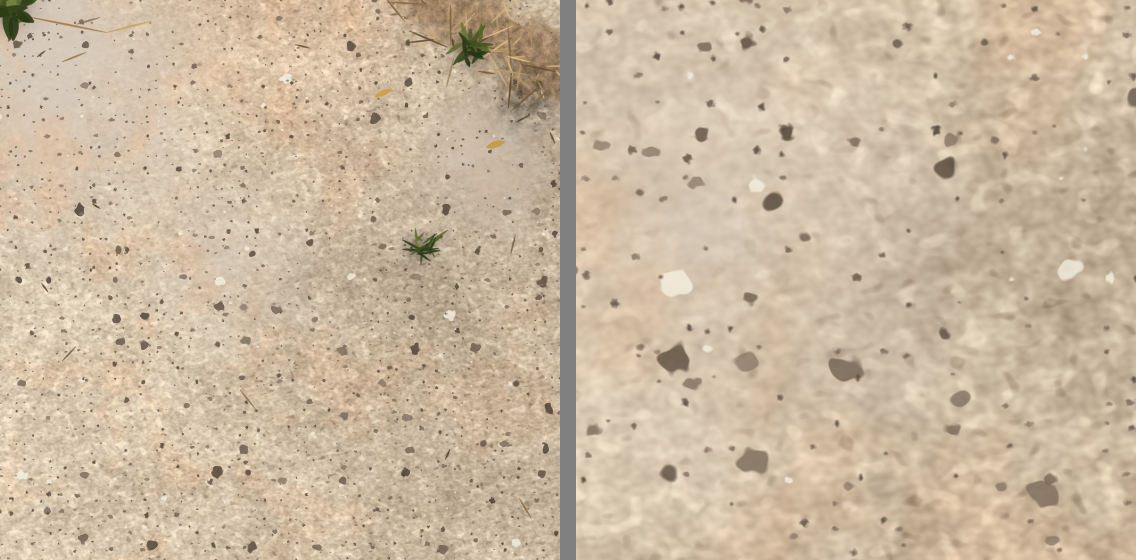
Left, the full canvas; right, a detail of the centre.
This texture is drawn by a Shadertoy shader. Its source:

```glsl
// Sunlit, weathered concrete ground: mottled tan and cream with dusty patches,
// dark grit, stray twigs, a straw heap and some weeds. Layered gradient noise
// makes the surface; hashed grid cells and tapered strokes make the debris.

float hash(vec2 p) {
    vec3 q = fract(p.xyx * vec3(0.1031, 0.1030, 0.0973));
    q += dot(q, q.yzx + 33.33);
    return fract((q.x + q.y) * q.z);
}

vec2 hash2(vec2 p) { return vec2(hash(p), hash(p + 71.7)); }

float slope(vec2 cell, vec2 offset) {
    float angle = 6.2832 * hash(cell + 200.0);
    return dot(vec2(cos(angle), sin(angle)), offset);
}

float gradientNoise(vec2 p) {
    vec2 i = floor(p), f = fract(p), e = vec2(1, 0);
    vec2 u = f * f * f * (f * (f * 6.0 - 15.0) + 10.0);
    return 1.5 * mix(mix(slope(i, f), slope(i + e, f - e), u.x),
                     mix(slope(i + e.yx, f - e.yx), slope(i + 1.0, f - 1.0), u.x), u.y);
}

float fbm(vec2 p) {
    float sum = 0.0, amp = 0.6;
    for (int i = 0; i < 4; i++) {
        sum += amp * gradientNoise(p);
        p = mat2(1.6, 1.2, -1.2, 1.6) * p + 17.3;
        amp *= 0.6;
    }
    return sum;
}

float glow(vec2 p, vec2 center, float radius) {
    vec2 d = (p - center) / radius;
    return exp(-dot(d, d));
}

float segmentDistance(vec2 p, vec2 a, vec2 b) {
    vec2 d = b - a;
    return length(p - a - d * clamp(dot(p - a, d) / dot(d, d), 0.0, 1.0));
}

float cover(float d) {
    float soft = max(0.0012, 0.8 / iResolution.y);
    return 1.0 - smoothstep(-soft, soft, d);
}

// Stroke from a to b, widest at its middle
float stroke(vec2 p, vec2 a, vec2 b, float width) {
    vec2 d = b - a;
    float h = clamp(dot(p - a, d) / dot(d, d), 0.0, 1.0);
    return cover(length(p - a - d * h) - width * (0.3 + 2.8 * h * (1.0 - h)));
}

// Leaves fanning out from a root
vec3 weed(vec3 col, vec2 p, vec2 root, float size, float width, float seed) {
    if (length(p - root) > size * 2.0) return col;
    col *= 1.0 - 0.35 * glow(p, root - 0.1 * size, size * 0.6);
    for (int i = 0; i < 22; i++) {
        vec2 r = hash2(vec2(float(i), seed)), s = hash2(vec2(seed, float(i) + 40.0));
        vec2 dir = vec2(cos(6.2832 * r.x), sin(6.2832 * r.x));
        vec2 start = root + (s - 0.5) * size * 0.7;
        vec3 green = mix(vec3(0.15, 0.21, 0.07), vec3(0.47, 0.53, 0.25), s.y * s.y);
        col = mix(col, green, 0.9 * stroke(p, start, start + dir * size * (0.35 + 0.6 * r.y), width));
    }
    return col;
}

vec3 concrete(vec2 p) {
    vec2 q = mat2(0.96, -0.28, 0.36, 1.22) * p;
    float dust = glow(p, vec2(0.1, 0.87), 0.24) + glow(p, vec2(0.87, 0.71), 0.1)
               + 0.5 * glow(p, vec2(0.42, 0.52), 0.13);
    dust = clamp(dust * (1.0 + 0.6 * fbm(p * 9.0)), 0.0, 1.0);
    float detail = 1.0 - 0.75 * dust;

    // Broad shading, then blotches, then grain
    float tone = 0.68 - 0.2 * smoothstep(0.25, 0.95, p.x + 0.25 * (0.5 - p.y));
    tone -= 0.16 * glow(p, vec2(0.68, 0.5), 0.17) + 0.15 * glow(p, vec2(1.0, 0.66), 0.13);
    tone += 0.22 * fbm(q * 6.0) * detail + 0.26 * fbm(q * 24.0 + 5.0) * detail;
    tone += (0.21 * gradientNoise(q * 85.0) + 0.17 * gradientNoise(q * 170.0 + 9.0)) * detail;
    tone += 0.22 * smoothstep(0.25, 0.6, gradientNoise(q * 65.0 + 31.0)) * detail;
    tone -= 0.35 * smoothstep(0.45, 0.8, gradientNoise(q * 75.0 + 57.0)) * detail;
    tone = mix(tone, 0.72, 0.55 * dust);

    vec3 col = mix(vec3(0.62, 0.545, 0.455), vec3(0.95, 0.89, 0.79), clamp(tone, -0.25, 1.08));
    float pink = smoothstep(-0.1, 0.5, fbm(p * 5.0 + 40.0)) * (1.0 - 0.6 * p.x);
    pink += 0.8 * glow(p, vec2(0.5, 1.02), 0.25);
    col *= mix(vec3(1), vec3(1.03, 0.965, 0.92), pink);
    return mix(col, col * vec3(0.98, 1.0, 1.05), dust);
}

// Scattered grit in three sizes, with a few white chips
vec3 grit(vec3 col, vec2 p) {
    for (int i = 0; i < 3; i++) {
        float cells = 17.0 * exp2(float(i));
        vec2 g = p * cells + 3.7 * float(i), id = floor(g);
        vec2 r = hash2(id + 11.0), s = hash2(id + 133.0);
        vec2 d = fract(g) - 0.3 - 0.4 * r;
        d.y *= 0.8 + 0.7 * s.x;
        float size = (0.06 + 0.11 * s.y) * (1.0 + 0.5 * gradientNoise(g * 6.0));
        float mask = cover((length(d) - size) / cells) * step(hash(id + 77.0), 0.27);
        vec3 stone = mix(vec3(0.27, 0.22, 0.17), vec3(0.56, 0.49, 0.42), s.x);
        stone = mix(stone, vec3(0.96, 0.94, 0.88), step(0.92, r.x));
        col = mix(col, stone, 0.8 * mask);
    }
    return col;
}

void mainImage(out vec4 fragColor, in vec2 fragCoord) {
    vec2 p = fragCoord / iResolution.xy;
    vec3 col = grit(concrete(p), p);

    // Loose twigs
    for (int i = 0; i < 13; i++) {
        vec2 a = hash2(vec2(float(i), 5.0)), r = hash2(vec2(float(i), 9.0));
        vec2 b = a + (0.015 + 0.035 * r.x) * vec2(cos(3.14 * r.y), sin(3.14 * r.y));
        vec3 bark = mix(vec3(0.27, 0.21, 0.15), vec3(0.6, 0.46, 0.3), r.x);
        col = mix(col, bark, 0.85 * stroke(p, a, b, 0.0016));
    }
    col = mix(col, vec3(0.67, 0.5, 0.32), stroke(p, vec2(0.05, 0.97), vec2(0.19, 0.942), 0.0018));
    col = mix(col, vec3(0.8, 0.64, 0.42), stroke(p, vec2(0.19, 0.942), vec2(0.27, 0.962), 0.0018));

    // Soil and straw heap
    float heap = segmentDistance(p, vec2(0.75, 1.02), vec2(1.02, 0.86)) + 0.035 * fbm(p * 22.0);
    float soil = 1.0 - smoothstep(0.025, 0.085, heap);
    vec3 earth = mix(vec3(0.39, 0.3, 0.21), vec3(0.77, 0.62, 0.47), 0.55 + 0.7 * fbm(p * 60.0));
    col = mix(col, earth, 0.8 * soil);
    col *= 1.0 - 0.4 * glow(p, vec2(0.94, 0.825), 0.06) * (0.7 + fbm(p * 45.0));
    for (int i = 0; i < 75; i++) {
        vec2 r = hash2(vec2(float(i), 21.0)), s = hash2(vec2(float(i), 34.0));
        vec2 a = mix(vec2(0.72, 1.0), vec2(1.0, 0.86), r.x) + vec2(0.05, 0.1) * (r.y - 0.5);
        vec2 b = a + (0.015 + 0.06 * s.x * s.x) * vec2(cos(6.2832 * s.y), sin(6.2832 * s.y));
        vec3 straw = mix(vec3(0.36, 0.26, 0.16), vec3(0.9, 0.78, 0.55), hash(r * 91.0));
        col = mix(col, straw, 0.9 * stroke(p, a, b, 0.0017));
    }

    // Weeds and dry leaves
    col = weed(col, p, vec2(0.845, 0.915), 0.048, 0.0038, 3.0);
    col = weed(col, p, vec2(0.755, 0.56), 0.042, 0.002, 8.0);
    col = weed(col, p, vec2(0.025, 0.995), 0.065, 0.009, 14.0);
    col = mix(col, vec3(0.8, 0.64, 0.3), stroke(p, vec2(0.67, 0.828), vec2(0.698, 0.84), 0.005));
    col = mix(col, vec3(0.76, 0.62, 0.3), stroke(p, vec2(0.87, 0.737), vec2(0.9, 0.747), 0.006));

    fragColor = vec4(clamp(col, 0.0, 1.0), 1.0);
}
```
